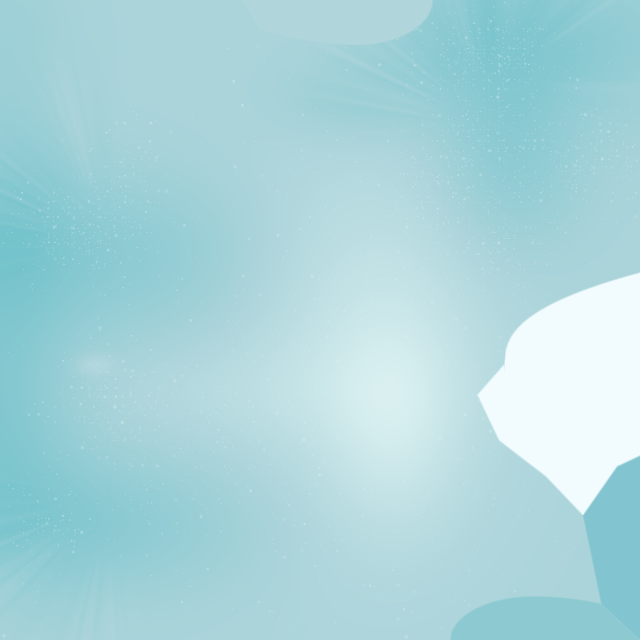
Reproduce this background procedurally as a Shadertoy shader.

```glsl
const vec3 DEEP = vec3(0.46, 0.765, 0.80);
const vec3 MIST = vec3(0.67, 0.83, 0.855);
const vec3 PALE = vec3(0.87, 0.95, 0.95);
const vec3 SNOW = vec3(0.95, 0.99, 1.0);
const vec3 TOP_LOBE = vec3(0.69, 0.835, 0.86);
const vec3 LOW_LOBE = vec3(0.55, 0.79, 0.82);
const vec3 CORNER = vec3(0.51, 0.77, 0.81);
const float RAY_STRENGTH = 0.16;
const float RAY_FREQUENCY = 26.0;
const float SPECK_STRENGTH = 0.38;

float hash(vec2 p) {
    vec3 q = fract(vec3(p.xyx) * 0.1031);
    q += dot(q, q.yzx + 33.33);
    return fract((q.x + q.y) * q.z);
}

float noise(float x) {
    float cell = floor(x);
    return mix(hash(vec2(cell, 7.0)), hash(vec2(cell + 1.0, 7.0)), smoothstep(0.0, 1.0, x - cell));
}

float blob(vec2 uv, vec2 centre, vec2 radius) {
    vec2 d = (uv - centre) / radius;
    return exp(-dot(d, d));
}

float coverage(float d) {
    float w = max(fwidth(d), 1e-5);
    return smoothstep(-w, w, d);
}

// Brightness of the haze: 0 is deep teal, 1 is the pale core
float hazeTone(vec2 uv) {
    float t = 0.5;
    t += 0.20 * blob(uv, vec2(0.62, 0.35), vec2(0.10, 0.17));
    t += 0.25 * blob(uv, vec2(0.58, 0.45), vec2(0.20, 0.29));
    t += 0.08 * blob(uv, vec2(0.36, 0.39), vec2(0.28, 0.08));
    t -= 0.33 * blob(uv, vec2(0.00, 0.64), vec2(0.12, 0.14));
    t -= 0.25 * blob(uv, vec2(0.20, 0.60), vec2(0.20, 0.13));
    t -= 0.38 * blob(uv, vec2(-0.02, 0.36), vec2(0.14, 0.21));
    t -= 0.29 * blob(uv, vec2(0.13, 0.18), vec2(0.26, 0.11));
    t -= 0.36 * blob(uv, vec2(0.78, 0.95), vec2(0.16, 0.14));
    t -= 0.25 * blob(uv, vec2(0.80, 0.74), vec2(0.11, 0.14));
    t -= 0.15 * blob(uv, vec2(0.55, 0.85), vec2(0.12, 0.07));
    t -= 0.12 * blob(uv, vec2(1.00, 0.95), vec2(0.16));
    t -= 0.12 * blob(uv, vec2(0.00, 0.93), vec2(0.12, 0.16));
    t += 0.16 * blob(uv, vec2(0.145, 0.43), vec2(0.030, 0.018));
    return t;
}

// Streaks that fan out from a source toward one side
float rays(vec2 uv, vec2 source, vec2 heading) {
    vec2 d = uv - source;
    float r = length(d);
    float facing = smoothstep(0.4, 0.85, dot(d / max(r, 1e-4), normalize(heading)));
    float reach = smoothstep(0.07, 0.14, r) * (1.0 - smoothstep(0.20, 0.36, r));
    float angle = atan(d.x, d.y);
    float streak = noise(angle * RAY_FREQUENCY) * noise(angle * RAY_FREQUENCY * 0.37 + 40.0);
    return facing * reach * (streak - 0.25);
}

float speckDensity(vec2 uv) {
    float n = 0.9 * blob(uv, vec2(0.77, 0.92), vec2(0.08, 0.05));
    n += 0.5 * blob(uv, vec2(0.77, 0.80), vec2(0.09, 0.10));
    n += 0.5 * blob(uv, vec2(0.68, 0.72), vec2(0.05, 0.06));
    n += 0.7 * blob(uv, vec2(0.93, 0.75), vec2(0.07, 0.06));
    n += 0.3 * blob(uv, vec2(0.78, 0.62), vec2(0.09, 0.08));
    n += 0.8 * blob(uv, vec2(0.13, 0.64), vec2(0.09, 0.06));
    n += 0.4 * blob(uv, vec2(0.20, 0.74), vec2(0.07, 0.06));
    n += 0.6 * blob(uv, vec2(0.16, 0.38), vec2(0.05));
    n += 0.6 * blob(uv, vec2(0.07, 0.18), vec2(0.05, 0.06));
    n += 0.3 * blob(uv, vec2(0.27, 0.33), vec2(0.17, 0.12));
    n += 0.15 * blob(uv, vec2(0.60, 0.42), vec2(0.20, 0.40));
    return min(n, 1.0);
}

// Soft dots, one per grid cell, over several grid sizes
float specks(vec2 uv) {
    float density = speckDensity(uv), sum = 0.0;
    for (int i = 0; i < 3; i++) {
        float k = float(i);
        vec2 p = uv * (75.0 + 50.0 * k) + 19.0 * k;
        vec2 cell = floor(p);
        vec2 jitter = 0.3 + 0.4 * vec2(hash(cell + 3.1), hash(cell + 8.7));
        float size = mix(0.12, 0.30, hash(cell + 5.3));
        float dot1 = 1.0 - smoothstep(size * 0.3, size, length(p - cell - jitter));
        sum += dot1 * step(hash(cell), density * 0.55) * mix(0.3, 1.0, hash(cell + 1.9));
    }
    return min(sum, 1.0);
}

// Mound on a border: elliptic on one side, gently bent on the other
float lobe(vec2 p, float halfWidth, float height) {
    float u = min(p.x, 0.0) / halfWidth;
    float top = height * sqrt(max(1.0 - u * u, 0.0)) - max(u * u - 1.0, 0.0);
    float bend = max(p.x, 0.0);
    return top - bend * bend - p.y;
}

// White mass between an upper and a lower edge
float snowMass(vec2 uv) {
    float x = uv.x - 0.746;
    float upper = min(0.383 + 1.14 * x, 0.432) + 0.142 * pow(max((x - 0.043) / 0.211, 0.0), 0.4);
    float left = max(0.383 - 2.1 * x, min(0.338 - 0.77 * x, 0.368 - 1.05 * x));
    float right = min(0.195 + 1.43 * (x - 0.165), 0.271 + 0.47 * (x - 0.218));
    return min(upper - uv.y, uv.y - max(left, right));
}

void mainImage(out vec4 fragColor, in vec2 fragCoord) {
    vec2 uv = fragCoord / iResolution.xy;

    // Haze, rays and specks
    float fan = rays(uv, vec2(0.17, 0.62), vec2(-1.0, 0.8));
    fan += rays(uv, vec2(0.17, 0.22), vec2(-1.0, -1.0));
    fan += rays(uv, vec2(0.77, 0.87), vec2(1.0, 0.9)) + rays(uv, vec2(0.77, 0.80), vec2(-0.8, 1.0));
    float tone = clamp(hazeTone(uv) + RAY_STRENGTH * fan, 0.0, 1.0);
    vec3 color = mix(DEEP, MIST, min(tone * 2.0, 1.0));
    color = mix(color, PALE, max(tone * 2.0 - 1.0, 0.0));
    color = mix(color, PALE, SPECK_STRENGTH * specks(uv));

    // Flat shapes along the borders
    float topLobe = min(lobe(vec2(0.56, 1.0) - uv, 0.116, 0.07), uv.x - 0.408 + 0.59 * (uv.y - 0.949));
    color = mix(color, TOP_LOBE, coverage(topLobe));
    float seam = uv.y - 0.055 + 0.92 * (uv.x - 0.94);
    float corner = min(min(uv.x - 0.911 - 0.207 * (0.195 - uv.y), seam), 0.3 - uv.y);
    color = mix(color, CORNER, coverage(corner));
    float lowLobe = min(lobe(uv - vec2(0.833, 0.0), 0.129, 0.068), -seam);
    color = mix(color, LOW_LOBE, coverage(lowLobe));
    color = mix(color, SNOW, coverage(snowMass(uv)));

    fragColor = vec4(color, 1.0);
}
```
